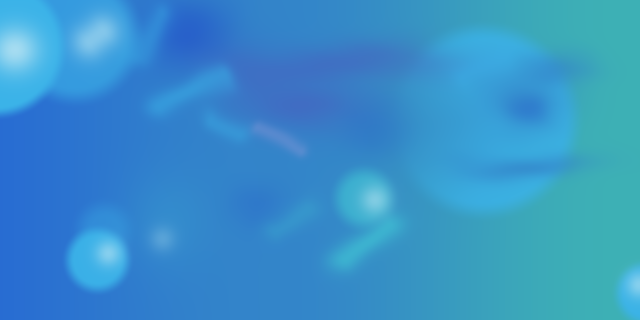
This background is drawn by a WebGL 2 fragment shader. Its source:

```glsl
#version 300 es
precision highp float;

#define DEEP vec3(0.15, 0.41, 0.83)
#define AZURE vec3(0.20, 0.52, 0.79)
#define TEAL vec3(0.24, 0.69, 0.71)
#define CYAN vec3(0.23, 0.70, 0.91)
#define AQUA vec3(0.24, 0.72, 0.82)
#define INDIGO vec3(0.14, 0.34, 0.79)
#define VIOLET vec3(0.28, 0.37, 0.75)
#define PEARL vec3(0.72, 0.89, 0.95)
#define ROSE vec3(0.55, 0.60, 0.85)
#define WARP 0.012
#define EDGE 0.022

uniform vec2 u_resolution;
out vec4 fragColor;

// Soft-edged disc
float disc(vec2 p, vec2 center, float radius, float softness) {
    return 1.0 - smoothstep(radius - softness, radius + softness, length(p - center));
}

// Gaussian spot with separate radii
float glow(vec2 p, vec2 center, vec2 radii) {
    vec2 q = (p - center) / radii;
    return exp(-dot(q, q));
}

// Soft stroke between two points
float wisp(vec2 p, vec2 a, vec2 b, float width) {
    vec2 ab = b - a;
    float t = clamp(dot(p - a, ab) / dot(ab, ab), 0.0, 1.0);
    float d = length(p - a - ab * t) / width;
    return exp(-d * d);
}

// Layered sines that bend the smears
vec2 ripple(vec2 p) {
    vec2 bend = vec2(0.0);
    float frequency = 9.0;
    float amplitude = 1.0;
    for (int i = 0; i < 4; i++) {
        bend += amplitude * sin(frequency * p.yx + vec2(1.3, 4.1) * float(i) + bend);
        p = mat2(0.8, 0.6, -0.6, 0.8) * p;
        frequency *= 1.8;
        amplitude *= 0.6;
    }
    return bend;
}

void blend(inout vec3 color, vec3 tint, float amount) {
    color = mix(color, tint, amount);
}

void main() {
    vec2 p = gl_FragCoord.xy / u_resolution * vec2(2.0, 1.0);
    vec2 q = p + WARP * ripple(p);

    // Base gradient from blue to teal
    vec3 color = mix(DEEP, AZURE, smoothstep(-0.25, 0.85, p.x));
    blend(color, TEAL, smoothstep(0.85, 1.95, p.x));

    // Large disc on the right, dissolving toward its left side
    float fade = smoothstep(1.18, 1.58, p.x + 0.25 * abs(p.y - 0.62));
    blend(color, CYAN, 0.85 * fade * disc(p, vec2(1.51, 0.622), 0.285, 0.035));
    blend(color, AZURE, 0.35 * glow(q, vec2(1.40, 0.60), vec2(0.16, 0.17)));

    // Dark smears across the disc
    blend(color, AZURE, 0.80 * glow(q, vec2(1.64, 0.69), vec2(0.13, 0.09)));
    blend(color, INDIGO, 0.30 * glow(q, vec2(1.65, 0.67), vec2(0.06, 0.04)));
    blend(color, AZURE, 0.75 * glow(q, vec2(1.63, 0.485), vec2(0.19, 0.04)));
    blend(color, AZURE, 0.65 * glow(q, vec2(1.74, 0.785), vec2(0.11, 0.045)));
    blend(color, CYAN, 0.45 * wisp(q, vec2(1.45, 0.76), vec2(1.58, 0.82), 0.035));

    // Blue and violet clouds
    blend(color, INDIGO, 0.75 * glow(q, vec2(0.60, 0.89), vec2(0.14, 0.11)));
    blend(color, INDIGO, 0.25 * glow(q, vec2(0.81, 0.36), vec2(0.09, 0.07)));
    blend(color, INDIGO, 0.30 * glow(q, vec2(1.16, 0.59), vec2(0.12, 0.09)));
    blend(color, VIOLET, 0.60 * glow(q, vec2(0.95, 0.67), vec2(0.19, 0.08)));
    blend(color, VIOLET, 0.55 * glow(q, vec2(1.08, 0.80), vec2(0.33, 0.06)));
    blend(color, VIOLET, 0.35 * glow(q, vec2(0.80, 0.76), vec2(0.14, 0.10)));

    // Bright wisps
    blend(color, CYAN, 0.50 * wisp(q, vec2(0.50, 0.655), vec2(0.70, 0.755), 0.036));
    blend(color, CYAN, 0.40 * wisp(q, vec2(0.66, 0.622), vec2(0.74, 0.59), 0.032));
    blend(color, ROSE, 0.38 * wisp(q, vec2(0.79, 0.605), vec2(0.93, 0.54), 0.020));
    blend(color, CYAN, 0.40 * wisp(q, vec2(0.44, 0.83), vec2(0.52, 0.94), 0.040));
    blend(color, AQUA, 0.32 * wisp(q, vec2(0.87, 0.30), vec2(0.97, 0.36), 0.040));
    blend(color, AQUA, 0.85 * wisp(q, vec2(1.09, 0.185), vec2(1.22, 0.28), 0.045));

    // Upper left discs
    blend(color, CYAN, 0.62 * disc(p, vec2(0.234, 0.883), 0.19, 0.035));
    blend(color, PEARL, 0.60 * wisp(p, vec2(0.28, 0.87), vec2(0.32, 0.90), 0.055));
    blend(color, CYAN, disc(p, vec2(-0.013, 0.852), 0.208, EDGE));
    blend(color, PEARL, 0.85 * glow(p, vec2(0.047, 0.844), vec2(0.075, 0.070)));

    // Lower left disc with its halo
    blend(color, AQUA, 0.22 * glow(p, vec2(0.52, 0.31), vec2(0.13, 0.15)));
    blend(color, CYAN, 0.35 * disc(p, vec2(0.325, 0.28), 0.075, 0.035));
    blend(color, PEARL, 0.28 * glow(p, vec2(0.508, 0.253), vec2(0.040)));
    blend(color, CYAN, 0.95 * disc(p, vec2(0.305, 0.1875), 0.093, EDGE));
    blend(color, PEARL, 0.60 * glow(p, vec2(0.339, 0.208), vec2(0.040)));

    // Central disc
    blend(color, AQUA, 0.80 * disc(p, vec2(1.138, 0.38), 0.085, 0.030));
    blend(color, PEARL, 0.55 * glow(p, vec2(1.172, 0.375), vec2(0.045)));

    // Lower right disc
    blend(color, CYAN, 0.95 * disc(p, vec2(2.02, 0.083), 0.090, EDGE));
    blend(color, PEARL, 0.60 * glow(p, vec2(1.998, 0.11), vec2(0.040)));

    fragColor = vec4(color, 1.0);
}
```
